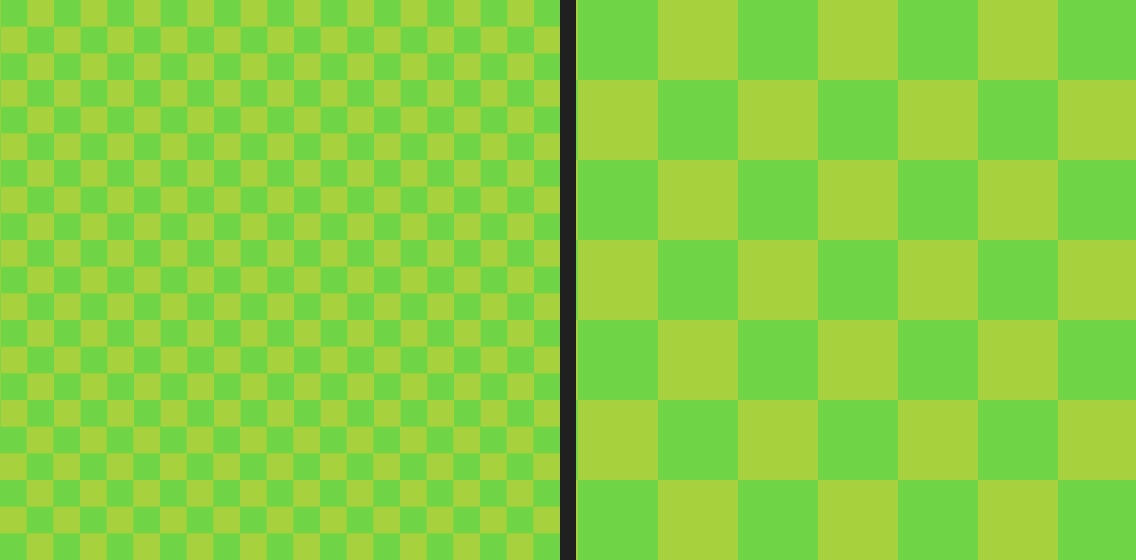
Left, the full canvas; right, a detail of the centre.
Give the GLSL for this pattern, as a Shadertoy shader.

```glsl
const float CELLS = 21.0;
const float LOWER_ROWS = 5.0;
const float UPPER_SHIFT = 0.025;
const vec3 GREEN = vec3(0.44, 0.83, 0.28);
const vec3 LIME = vec3(0.655, 0.825, 0.24);

// Alternates between +1 and -1 per unit, with edges softened over one pixel
vec2 softParity(vec2 p, float pixelSize) {
    vec2 edgeDistance = 0.5 - abs(mod(p + 0.5, 2.0) - 1.0);
    return clamp(2.0 * edgeDistance / pixelSize, -1.0, 1.0);
}

// 1 on even cells, 0 on odd cells
float checker(vec2 p, float pixelSize) {
    vec2 parity = softParity(p, pixelSize);
    return 0.5 + 0.5 * parity.x * parity.y;
}

// Slight sideways offset of the rows above a given height
vec2 shiftRowsAbove(vec2 p, float row, float amount) {
    return p - vec2(amount * step(row, p.y), 0.0);
}

void mainImage(out vec4 fragColor, in vec2 fragCoord) {
    vec2 cell = CELLS * fragCoord / iResolution.xy;
    float pixelSize = CELLS / iResolution.y;

    cell = shiftRowsAbove(cell, LOWER_ROWS, UPPER_SHIFT);
    vec3 color = mix(LIME, GREEN, checker(cell, pixelSize));

    fragColor = vec4(color, 1.0);
}
```
